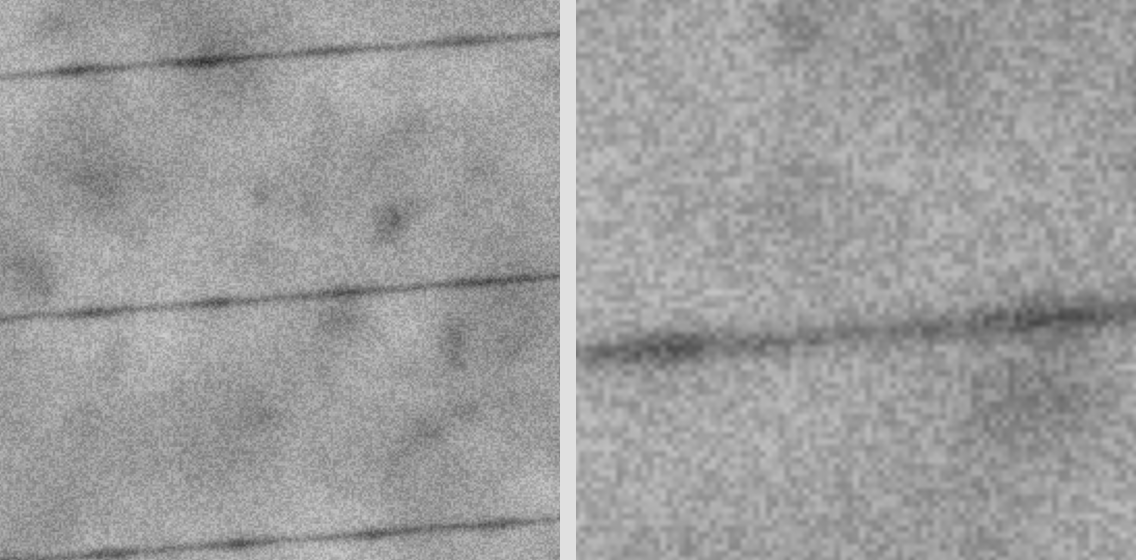
Left: the whole. Right: its middle third, enlarged.
Write a Shadertoy shader that draws this texture.

```glsl
#define TILT 0.0765
#define JOINT_SPACING 0.432
#define JOINT_OFFSET 0.428
#define JOINT_WIDTH 0.0076
#define JOINT_DEPTH 0.145
#define KNOT_SPACING 0.232
#define KNOT_OFFSET 0.1965
#define KNOT_DEPTH 0.1
#define STAIN_DEPTH 0.14
#define SPECK_DEPTH 0.13
#define GRAIN 0.168
#define BASE_GREY 0.663

const float TAU = 6.2831853;

float hash(vec2 p) {
    vec3 q = fract(p.xyx * vec3(0.1031, 0.1030, 0.0973));
    q += dot(q, q.yzx + 33.33);
    return fract((q.x + q.y) * q.z);
}

float valueNoise(vec2 p) {
    vec2 cell = floor(p), f = fract(p);
    f = f * f * (3.0 - 2.0 * f);
    return mix(mix(hash(cell), hash(cell + vec2(1, 0)), f.x),
               mix(hash(cell + vec2(0, 1)), hash(cell + vec2(1, 1)), f.x), f.y);
}

float clouds(vec2 p) {
    float sum = 0.0, weight = 0.5;
    for (int i = 0; i < 4; i++) {
        sum += weight * (valueNoise(p) - 0.5);
        p = mat2(1.6, 1.2, -1.2, 1.6) * p + 7.3;
        weight *= 0.55;
    }
    return sum;
}

// Soft spots, one at a random place in each cell; rarity thins out the strong ones
float spots(vec2 p, float radius, float rarity) {
    vec2 cell = floor(p);
    float sum = 0.0;
    for (int y = -1; y <= 1; y++)
    for (int x = -1; x <= 1; x++) {
        vec2 id = cell + vec2(x, y);
        vec2 center = id + vec2(hash(id + 11.0), hash(id + 47.0));
        vec2 d = (p - center) / radius;
        sum += pow(hash(id + 83.0), rarity) * exp(-dot(d, d));
    }
    return sum;
}

// Thin tilted seam with darker, thicker knots at even steps
float joints(vec2 board) {
    float row = floor((board.y - JOINT_OFFSET) / JOINT_SPACING + 0.5);
    float dist = board.y - JOINT_OFFSET - row * JOINT_SPACING;
    dist += 0.003 * (valueNoise(vec2(board.x * 14.0, row * 5.0 + 30.0)) - 0.5);
    float knot = 0.5 + 0.5 * cos(TAU * (board.x - KNOT_OFFSET) / KNOT_SPACING);
    knot *= knot * mix(0.7, 1.1, valueNoise(vec2(board.x * 9.0, row * 7.0 + 60.0)));
    float core = dist / (JOINT_WIDTH * (1.0 + 0.4 * knot));
    float halo = dist / (JOINT_WIDTH * 3.0);
    return (JOINT_DEPTH + KNOT_DEPTH * knot) * exp(-core * core)
         + (0.02 + 0.03 * knot) * exp(-halo * halo);
}

void mainImage(out vec4 fragColor, in vec2 fragCoord) {
    vec2 p = fragCoord / iResolution.y;
    float c = cos(TILT), s = sin(TILT);
    vec2 board = vec2(c * p.x + s * p.y, c * p.y - s * p.x);

    // Each board is paler beside its joints
    float grey = BASE_GREY + 0.024 * cos(TAU * (board.y - JOINT_OFFSET) / JOINT_SPACING);

    // Ragged stains, small specks and cloudy wear
    vec2 ragged = p + 0.07 * vec2(clouds(p * 12.0 + 3.0), clouds(p * 12.0 + 40.0));
    grey -= STAIN_DEPTH * spots(ragged * 4.0 + 20.0, 0.44, 2.2);
    grey -= SPECK_DEPTH * spots(ragged * 10.0 + 70.0, 0.34, 4.0);
    grey += 0.17 * clouds(p * 7.0 + 15.0);

    grey -= joints(board);

    // Fine grain
    grey += GRAIN * (valueNoise(p * 270.0 + 5.0) - 0.5);
    grey += 0.3 * GRAIN * (valueNoise(p * 120.0 + 90.0) - 0.5);

    fragColor = vec4(vec3(clamp(grey, 0.0, 1.0)), 1.0);
}
```
